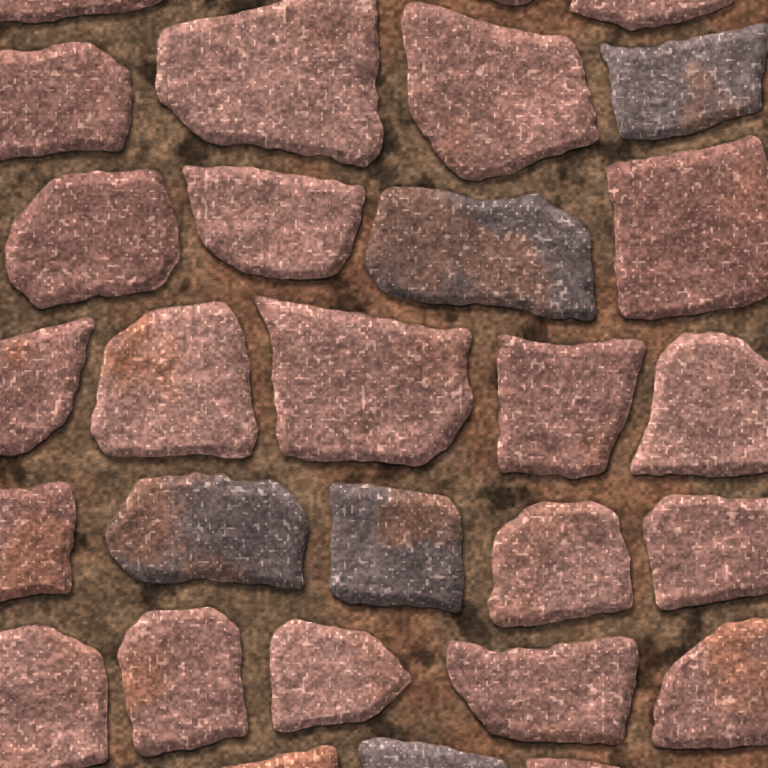
Reproduce this texture procedurally as a Shadertoy shader.

```glsl
// Rubble wall: rough rose, slate and tan stones set in sandy mortar.
// Crooked rows are cut by slanted joints, corners are chamfered, edges are
// warped by noise, and a height field is lit from above with soft shadows.
#define ROWS 5.0
#define COLS 4.0
#define JOINT 0.009
#define RELIEF 0.024
#define GRAIN 0.62
#define SLATE_SHARE 0.20
#define TAN_SHARE 0.07
#define ROSE vec3(0.575, 0.425, 0.385)
#define SLATE vec3(0.415, 0.355, 0.345)
#define TAN vec3(0.73, 0.56, 0.44)
#define RUST vec3(0.60, 0.39, 0.29)
#define MORTAR vec3(0.455, 0.355, 0.275)

float hash(vec2 p) {
    vec3 q = fract(vec3(p.xyx) * 0.1031);
    q += dot(q, q.yzx + 33.33);
    return fract((q.x + q.y) * q.z);
}
float noise(vec2 p) {
    vec2 i = floor(p), f = fract(p);
    f = f * f * (3.0 - 2.0 * f);
    return mix(mix(hash(i), hash(i + vec2(1, 0)), f.x),
               mix(hash(i + vec2(0, 1)), hash(i + vec2(1, 1)), f.x), f.y);
}
float fbm(vec2 p) {
    float sum = 0.0, amp = 0.5;
    for (int i = 0; i < 5; i++, amp *= 0.5) {
        sum += amp * noise(p);
        p = mat2(1.6, 1.2, -1.2, 1.6) * p + 7.3;
    }
    return sum;
}

// Height of the crooked bed joint under a row, in row units
float bedJoint(float row, float x) {
    float s = x * 2.6 + hash(vec2(row, 3.0)) * 5.0, i = floor(s);
    float bend = mix(hash(vec2(i, row + 20.0)), hash(vec2(i + 1.0, row + 20.0)), s - i);
    return row + 0.6 * (bend - 0.5);
}
// Position of a slanted side joint, in column units
float sideJoint(float col, float row, float v) {
    vec2 id = vec2(col, row);
    return col + 0.48 * (hash(id + 51.0) - 0.5) + 0.5 * (hash(id + 87.0) - 0.5) * v;
}
// Diagonal cut of a random size across one corner
float chamfer(float a, float b, vec2 seed) {
    float r = hash(seed);
    return (a + b) * 0.707 - 0.055 * r * r;
}
float smin(float a, float b) {
    float h = max(0.012 - abs(a - b), 0.0) / 0.012;
    return min(a, b) - h * h * 0.003;
}

// x: signed depth inside the stone, yz: stone id
vec3 stoneAt(vec2 p) {
    vec2 q = p + 0.026 * (vec2(fbm(p * 9.0), fbm(p * 9.0 + 40.0)) - 0.5);
    q += 0.005 * (vec2(noise(p * 55.0), noise(p * 55.0 + 17.0)) - 0.5);
    float y = q.y * ROWS, row = floor(y);
    if (y < bedJoint(row, q.x)) row -= 1.0;
    else if (y > bedJoint(row + 1.0, q.x)) row += 1.0;
    float u = q.x * COLS + hash(vec2(row, 9.0)) * 7.0, v = y - row - 0.5, col = floor(u);
    if (u < sideJoint(col, row, v)) col -= 1.0;
    else if (u > sideJoint(col + 1.0, row, v)) col += 1.0;
    float l = (u - sideJoint(col, row, v)) / COLS, r = (sideJoint(col + 1.0, row, v) - u) / COLS;
    float b = (y - bedJoint(row, q.x)) / ROWS, t = (bedJoint(row + 1.0, q.x) - y) / ROWS;
    vec2 id = vec2(col, row);
    float d = smin(smin(l, r), smin(b, t));
    d = smin(d, min(chamfer(l, b, id + 11.0), chamfer(r, t, id + 12.5)));
    d = smin(d, min(chamfer(l, t, id + 14.0), chamfer(r, b, id + 15.5)));
    return vec3(d - JOINT - 0.012 * noise(p * 7.0), id);
}

float height(vec2 p) {
    vec3 s = stoneAt(p);
    vec2 w = p + 0.04 * fbm(p * 6.0 + s.yz);
    float ledges = abs(fbm(w * vec2(7.0, 12.0) + s.yz * 3.7) - 0.5);
    float face = 0.016 * smoothstep(-0.003, 0.016, s.x)
               + RELIEF * (fbm(p * 17.0 + s.yz * 5.0) - 0.8 * ledges);
    return mix(0.012 * fbm(p * 38.0), face, smoothstep(-0.003, 0.004, s.x));
}

void mainImage(out vec4 fragColor, in vec2 fragCoord) {
    vec2 p = fragCoord / iResolution.y;
    vec3 s = stoneAt(p);
    float inside = smoothstep(-0.0015, 0.0015, s.x);
    float kind = hash(s.yz + 131.0), tone = hash(s.yz + 173.0);
    // Stone colour with stains and pale mineral flakes
    vec3 stone = ROSE * mix(vec3(0.93, 0.89, 0.88), vec3(1.07), tone);
    if (kind < SLATE_SHARE) stone = SLATE * (0.92 + 0.2 * tone);
    else if (kind < SLATE_SHARE + TAN_SHARE) stone = TAN;
    float stain = smoothstep(0.52, 0.68, fbm(p * 8.0 + s.yz * 2.3));
    stone = mix(stone, RUST, stain * (0.15 + 0.55 * hash(s.yz + 211.0)));
    stone *= 0.82 + 0.36 * fbm(p * 13.0 + 31.0);
    stone *= 1.0 + GRAIN * (0.6 * noise(p * 270.0) + 0.4 * noise(p * 130.0 + 9.0) - 0.5);
    stone += vec3(0.22, 0.19, 0.17) * smoothstep(0.70, 0.92, noise(p * 205.0 + 60.0));
    // Sandy mortar with rusty patches and dark pits
    vec3 mortar = mix(MORTAR, RUST * 0.88, 0.6 * smoothstep(0.50, 0.68, fbm(p * 6.0 + 80.0)));
    mortar *= 0.72 + 0.56 * fbm(p * 32.0 + 4.0);
    mortar *= 1.0 + 0.45 * (noise(p * 190.0 + 23.0) - 0.5);
    mortar *= 1.0 - 0.45 * smoothstep(0.60, 0.74, fbm(p * 20.0 + 55.0));
    // Shadow below each stone and in the crevice around it
    float shadow = smoothstep(-0.004, 0.005, stoneAt(p + vec2(-0.003, 0.010)).x);
    mortar *= (1.0 - 0.42 * shadow) * (1.0 - 0.22 * smoothstep(-0.007, 0.0, s.x));
    // Relief lit from above and slightly left
    float e = 0.0016, h = height(p);
    vec2 slope = vec2(height(p + vec2(e, 0)) - h, height(p + vec2(0, e)) - h) / e;
    float lit = clamp(dot(slope, vec2(0.35, -0.9)), -1.0, 0.8);
    vec3 color = mix(mortar, stone, inside) * (1.0 + 0.36 * lit);
    fragColor = vec4(clamp(color, 0.0, 1.0), 1.0);
}
```
